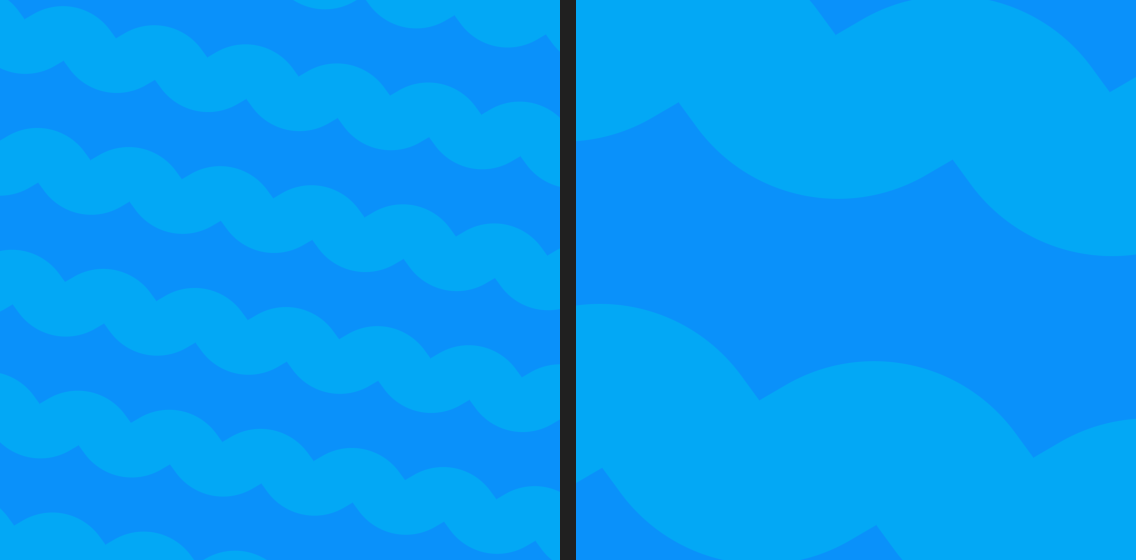
Left: the whole. Right: its middle third, enlarged.
Write a Shadertoy shader that draws this pattern.

```glsl
// Tilted rows of thick scalloped waves, pale blue on a deeper blue.
// Each row lies between two chains of arches, the lower one inverted and
// shifted by half a period; an arch is a circular cap with straight flanks.

#define TILT 0.206           // slope angle of the rows, radians
#define PERIOD (1.0 / 6.0)   // arch spacing along a row
#define PITCH (2.0 / 9.0)    // spacing between rows
#define CREST 0.0682         // arch top above the row's centre line
#define CAP_RADIUS 0.1042    // radius of the arch cap
#define FLANK_ANGLE 0.733    // steepest slope, reached beside the notches
#define WAVE_COLOR vec3(0.01, 0.66, 0.96)
#define GAP_COLOR vec3(0.04, 0.57, 0.98)

// Approximate signed distance to an arch edge, negative below it.
// x is the distance along the row from the arch top, y the height.
float archDistance(float x, float y) {
    float capEnd = CAP_RADIUS * sin(FLANK_ANGLE);
    float capX = min(x, capEnd);
    float capY = sqrt(CAP_RADIUS * CAP_RADIUS - capX * capX);
    float slope = capX / capY;
    float edge = CREST - CAP_RADIUS + capY - (x - capX) * slope;
    return (y - edge) * inversesqrt(1.0 + slope * slope);
}

// Signed distance to the nearest row, negative inside the wave.
float waveDistance(vec2 p) {
    float x = abs(mod(p.x + 0.25 * PERIOD, PERIOD) - 0.5 * PERIOD);
    float y = mod(p.y, PITCH) - 0.5 * PITCH;
    float upper = archDistance(x, y);
    float lower = archDistance(0.5 * PERIOD - x, -y);
    return max(upper, lower);
}

void mainImage(out vec4 fragColor, in vec2 fragCoord) {
    // Canvas units, centred and turned to run along the rows
    float pixel = 1.0 / iResolution.y;
    vec2 p = (fragCoord - 0.5 * iResolution.xy) * pixel;
    float c = cos(TILT), s = sin(TILT);
    p = vec2(c * p.x - s * p.y, s * p.x + c * p.y);

    // Fill with a smooth edge about one pixel wide
    float coverage = 1.0 - smoothstep(-0.75 * pixel, 0.75 * pixel, waveDistance(p));
    fragColor = vec4(mix(GAP_COLOR, WAVE_COLOR, coverage), 1.0);
}
```
